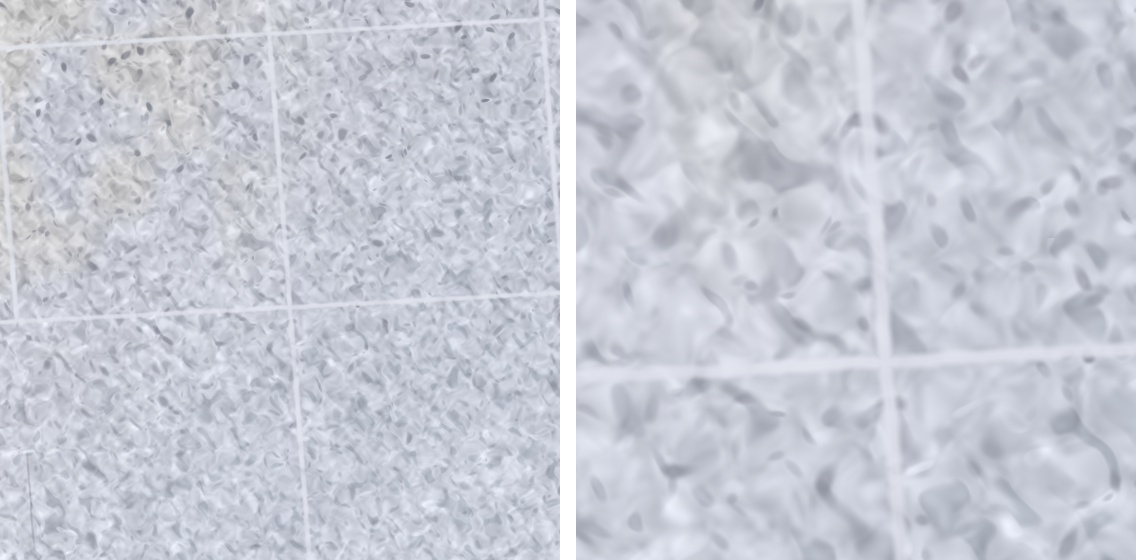
Left: the whole. Right: its middle third, enlarged.
This texture is drawn by a WebGL 1 fragment shader. Its source:

```glsl
precision highp float;

uniform vec2 u_resolution;

const vec3 STONE = vec3(0.797, 0.807, 0.846);
const vec3 FLECK = vec3(0.43, 0.44, 0.49);
const vec3 GROUT = vec3(0.885, 0.895, 0.932);
const vec3 WARM_STAIN = vec3(0.012, 0.002, -0.024);
const vec2 CROSSING = vec2(0.518, 0.4515);
const float PITCH = 0.49;

float hash(vec2 p) {
  vec3 q = fract(vec3(p.xyx) * vec3(0.1031, 0.1030, 0.0973));
  q += dot(q, q.yzx + 33.33);
  return fract((q.x + q.y) * q.z);
}

float noise(vec2 p) {
  vec2 i = floor(p);
  vec2 f = fract(p);
  f = f * f * (3.0 - 2.0 * f);
  float low = mix(hash(i), hash(i + vec2(1.0, 0.0)), f.x);
  float high = mix(hash(i + vec2(0.0, 1.0)), hash(i + vec2(1.0)), f.x);
  return mix(low, high, f.y);
}

vec2 rotate(vec2 p, float angle) {
  float c = cos(angle);
  float s = sin(angle);
  return vec2(c * p.x + s * p.y, c * p.y - s * p.x);
}

// Noise stretched along a direction; frequency is given along and across it
float streaks(vec2 p, float angle, vec2 frequency) {
  return noise(rotate(p, angle) * frequency + 200.0);
}

// Scattered oval mineral grains, one candidate per cell
float flecks(vec2 p, float cells, float density, float softness) {
  vec2 q = p * cells + 100.0;
  vec2 home = floor(q);
  float cover = 0.0;
  for (int y = -1; y <= 1; y++) {
    for (int x = -1; x <= 1; x++) {
      vec2 id = home + vec2(float(x), float(y));
      vec2 jitter = vec2(hash(id + 11.3), hash(id + 47.9));
      vec2 size = vec2(0.27, 0.17) * (0.7 + 0.7 * hash(id + 83.1));
      vec2 d = rotate(q - id - jitter, 3.14 * hash(id + 29.7)) / size;
      float grain = 1.0 - smoothstep(1.0 - softness, 1.0 + softness, length(d));
      float depth = 0.25 + 0.75 * hash(id + 61.7);
      cover = max(cover, grain * depth * step(hash(id), density));
    }
  }
  return cover;
}

float line(float dist, float halfWidth, float blur) {
  return 1.0 - smoothstep(halfWidth - blur, halfWidth + blur, abs(dist));
}

// Slightly skewed slab grid with a joint at each whole number
vec2 slabGrid(vec2 p) {
  vec2 d = p - CROSSING;
  return vec2(d.x + 0.077 * d.y, d.y - 0.053 * d.x) / PITCH;
}

vec3 granite(vec2 p, vec2 slab) {
  vec2 warp = vec2(noise(p * 48.0 + 7.0), noise(p * 48.0 + 91.0)) - 0.5;
  vec2 q = p + 0.012 * warp;

  // Mottled ground with fine crystal texture
  float grain = 0.45 * streaks(q, -0.75, vec2(52.0, 105.0))
              + 0.30 * streaks(q, 0.9, vec2(72.0, 130.0))
              + 0.25 * noise(q * 170.0);
  float cloud = noise(p * 7.0 + 31.0) - 0.5;
  float tone = 0.24 * (grain - 0.5) + 0.022 * cloud;
  tone += 0.014 * (hash(slab + 19.0) - 0.5) + 0.022 * (0.5 - p.y);
  vec3 color = STONE + tone;

  // Warm staining on the upper left
  float corner = (1.0 - smoothstep(0.1, 0.7, p.x)) * smoothstep(0.25, 0.75, p.y);
  color += WARM_STAIN * corner * smoothstep(0.25, 0.75, noise(p * 9.0 + 5.0)) * 1.5;
  color += vec3(-0.012, -0.003, 0.006) * smoothstep(0.4, 1.4, p.x + 1.0 - p.y);

  // Grey shards and dark grains, crisper towards the top
  float crisp = smoothstep(0.0, 1.0, p.y);
  float shards = smoothstep(0.60, 0.88, streaks(q + 0.3, -0.95, vec2(62.0, 98.0)));
  color -= vec3(0.095, 0.094, 0.090) * shards;
  float small = flecks(q, 58.0, 0.30 + 0.12 * cloud, 0.6);
  float large = flecks(q + 0.37, 38.0, mix(0.07, 0.16, crisp), mix(0.65, 0.4, crisp));
  color = mix(color, FLECK, small * mix(0.25, 0.42, crisp));
  color = mix(color, FLECK, large * mix(0.45, 0.75, crisp));

  // Pale quartz
  float quartz = smoothstep(0.68, 0.92, streaks(q + 0.7, 0.6, vec2(50.0, 80.0)));
  return color + 0.055 * quartz;
}

void main() {
  vec2 p = gl_FragCoord.xy / u_resolution;
  vec2 grid = slabGrid(p);
  vec3 color = granite(p, floor(grid));

  // Grout joints with ragged edges and uneven fill
  vec2 joint = floor(grid + 0.5);
  vec2 dist = (grid - joint) * PITCH + 0.0018 * (noise(p * 70.0 + 13.0) - 0.5);
  float bare = step(joint.x, -0.5) * step(grid.y, 0.0);
  float upright = line(dist.x, 0.0043, 0.0028) * (1.0 - bare);
  float level = line(dist.y, 0.0037, 0.0026);
  float fill = mix(0.62, 1.0, noise(p * 45.0 + 77.0));
  color = mix(color, GROUT, max(upright, level) * fill);

  // Unfilled joint shows as a faint broken hairline
  float broken = smoothstep(0.25, 0.65, noise(vec2(3.0, p.y * 14.0)));
  color -= 0.10 * bare * broken * line(dist.x, 0.0018, 0.0016);

  gl_FragColor = vec4(clamp(color, 0.0, 1.0), 1.0);
}
```
